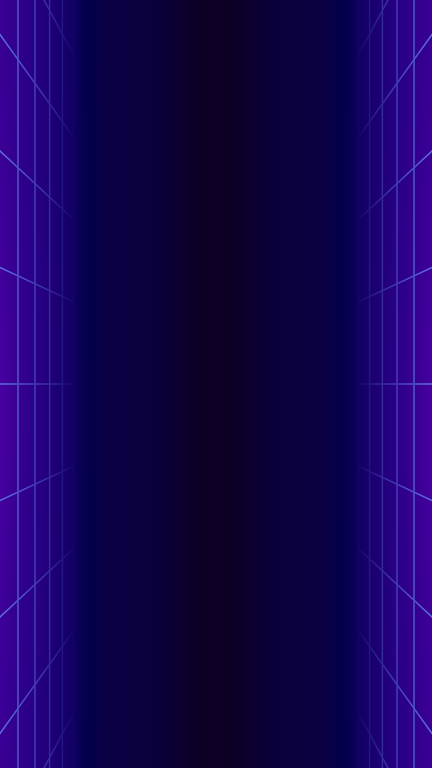
A Shadertoy shader for this background:

```glsl
// Two receding neon grid walls flanking a dark indigo corridor.

#define VANISH 0.579        // depth of each wall's vanishing point from its edge
#define RAIL_GAP 0.2697     // spacing of the receding rails at the edge
#define POST_START 0.9925   // inverse depth of the post just off the canvas
#define POST_STEP 0.085     // inverse depth between posts
#define LINE_HALF 0.0017    // half width of a grid line
#define FADE_END 0.178      // edge distance where the grid vanishes
#define GRID_COLOR vec3(0.35, 0.46, 0.88)
#define GLOW_COLOR vec3(0.060, 0.0, 0.045)

float ramp(float a, float b, float x) {
    return clamp((x - a) / (b - a), 0.0, 1.0);
}

// Horizontal colour profile, from the outer edge (0) to the centre (0.5)
vec3 corridorColor(float edge) {
    vec3 c = mix(vec3(0.225, 0.0, 0.585), vec3(0.145, 0.0, 0.51), ramp(0.0, 0.09, edge));
    c = mix(c, vec3(0.070, 0.0, 0.39), ramp(0.09, 0.165, edge));
    c = mix(c, vec3(0.010, 0.0, 0.29), ramp(0.165, 0.205, edge));
    c = mix(c, vec3(0.038, 0.0, 0.265), ramp(0.205, 0.255, edge));
    c = mix(c, vec3(0.040, 0.0, 0.215), ramp(0.255, 0.38, edge));
    return mix(c, vec3(0.053, 0.0, 0.14), ramp(0.38, 0.475, edge));
}

// Antialiased coverage of a line at the given distance
float stroke(float dist, float pixel) {
    return clamp((LINE_HALF - dist) / pixel + 0.5, 0.0, 1.0);
}

// Perspective grid: upright posts and rails running to the vanishing point
float wallGrid(float edge, float y, float pixel) {
    float depth = VANISH - edge;

    float post = round((VANISH / depth - POST_START) / POST_STEP);
    float postDist = abs(depth - VANISH / (POST_START + POST_STEP * post));

    float rail = round(y * VANISH / (depth * RAIL_GAP));
    float slope = rail * RAIL_GAP / VANISH;
    float railDist = abs(y - slope * depth) / sqrt(1.0 + slope * slope);

    return max(stroke(postDist, pixel), stroke(railDist, pixel));
}

void mainImage(out vec4 fragColor, in vec2 fragCoord) {
    // Canvas widths, centred; both walls share one mirrored edge distance
    vec2 p = (fragCoord - 0.5 * iResolution.xy) / iResolution.x;
    float edge = 0.5 - abs(p.x);
    float pixel = 1.0 / iResolution.x;

    vec3 color = corridorColor(edge);

    // Violet glow hugging the middle of each outer edge
    float glowY = (p.y + 0.08) / 0.45;
    color += GLOW_COLOR * exp(-glowY * glowY - edge / 0.06);

    // Grid fading into the corridor
    float fade = clamp(1.0 - edge / FADE_END, 0.0, 1.0);
    color = mix(color, GRID_COLOR, wallGrid(edge, p.y, pixel) * fade);

    fragColor = vec4(color, 1.0);
}
```
